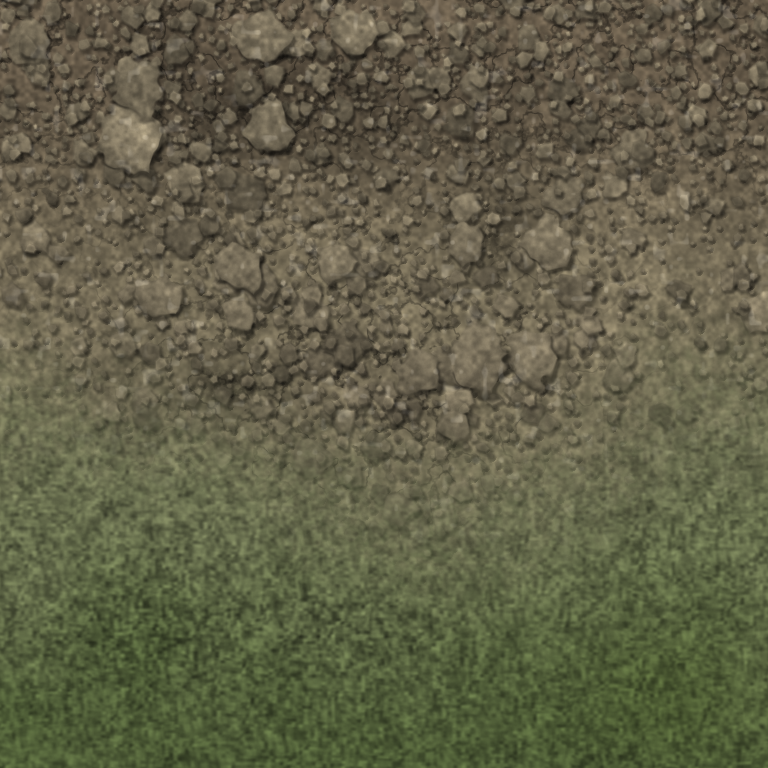
A three.js fragment shader for this texture:

```glsl
varying vec2 vUv;

float hash(vec2 p) {
  vec3 q = fract(vec3(p.xyx) * 0.1031);
  q += dot(q, q.yzx + 33.33);
  return fract((q.x + q.y) * q.z);
}

float noise(vec2 p) {
  vec2 i = floor(p), f = fract(p);
  f = f * f * (3.0 - 2.0 * f);
  return mix(mix(hash(i), hash(i + vec2(1, 0)), f.x),
             mix(hash(i + vec2(0, 1)), hash(i + vec2(1, 1)), f.x), f.y);
}

float fbm(vec2 p) {
  float sum = 0.0, amp = 0.5;
  for (int i = 0; i < 5; i++) {
    sum += amp * noise(p);
    p = mat2(1.6, 1.2, -1.2, 1.6) * p + 7.3;
    amp *= 0.5;
  }
  return sum;
}

float spot(vec2 p, vec2 centre, vec2 size) {
  vec2 q = (p - centre) / size;
  return exp(-dot(q, q));
}

// Irregular convex outline made of seven half planes
float outline(vec2 q, float radius, float seed) {
  float d = -1.0;
  for (int i = 0; i < 7; i++) {
    float k = float(i);
    float angle = (k + 0.7 * hash(vec2(seed, k))) * 0.898;
    float reach = radius * (0.68 + 0.42 * hash(vec2(k + 9.0, seed)));
    d = max(d, dot(q, vec2(cos(angle), sin(angle))) - reach);
  }
  return d;
}

// Stone with a cast shadow, a lit upper side and a worn surface
void addStone(inout vec3 col, vec2 p, vec2 centre, float radius, float seed, float tone, float opacity) {
  vec2 q = p - centre;
  if (dot(q, q) > 5.0 * radius * radius) return;
  q += radius * 0.3 * (vec2(noise(p * 75.0), noise(p * 75.0 + 31.0)) - 0.5);
  float shade = outline(q - vec2(0.002, -0.003) - radius * vec2(0.06, -0.1), radius, seed);
  col *= 1.0 - 0.45 * opacity * smoothstep(0.004, -0.002, shade);
  float d = outline(q, radius, seed);
  float light = 0.98 + 0.12 * dot(q, vec2(0.25, 0.8)) / radius;
  light += 0.5 * (fbm(p * 85.0 + seed) - 0.48);
  light -= 0.12 * smoothstep(-0.2 * radius, 0.0, d);
  vec3 body = vec3(0.475, 0.437, 0.357) * tone * light;
  col = mix(col, body, opacity * smoothstep(0.002, -0.002, d));
}

// One jittered grid of stones, thinned by a density field
void scatterStones(inout vec3 col, vec2 p, float scale, float amount) {
  vec2 cell = floor(p * scale);
  for (int y = -1; y <= 1; y++) {
    for (int x = -1; x <= 1; x++) {
      vec2 id = cell + vec2(x, y);
      float seed = hash(id + scale) * 91.0 + 3.0;
      vec2 jitter = vec2(hash(id + 17.0), hash(id + 53.0)) - 0.5;
      vec2 centre = (id + 0.5 + 0.7 * jitter) / scale;
      float density = amount * (0.35 + 0.65 * smoothstep(0.65, 0.85, centre.y)
        + 0.8 * spot(centre, vec2(0.45, 0.52), vec2(0.28, 0.24)));
      if (hash(id + 71.0) < density) {
        float radius = (0.19 + 0.21 * hash(id + 29.0)) / scale;
        float tone = 0.78 + 0.45 * hash(id + 83.0);
        addStone(col, p, centre, radius, seed, tone, 0.8);
      }
    }
  }
}

void main() {
  vec2 p = vUv;
  float broad = fbm(p * 6.0);
  float grain = fbm(p * 65.0);
  float fine = noise(p * 210.0);

  // Soil, darker along the top, broken by cracks and hollows
  vec3 col = mix(vec3(0.455, 0.42, 0.335), vec3(0.385, 0.34, 0.275), smoothstep(0.6, 0.92, p.y));
  col *= 0.58 + 0.34 * broad + 0.42 * grain + 0.14 * fine;
  float rubble = max(smoothstep(0.65, 0.9, p.y), spot(p, vec2(0.45, 0.52), vec2(0.32, 0.28)));
  col *= 1.0 - 0.35 * rubble * smoothstep(0.045, 0.0, abs(fbm(p * 26.0) - 0.47));
  float hollow = spot(p, vec2(0.31, 0.5), vec2(0.06, 0.03))
    + 0.8 * spot(p, vec2(0.36, 0.86), vec2(0.14, 0.06))
    + 0.7 * spot(p, vec2(0.64, 0.7), vec2(0.06, 0.06))
    + 0.6 * spot(p, vec2(0.2, 0.94), vec2(0.06, 0.05));
  col *= 1.0 - 0.6 * hollow * smoothstep(0.25, 0.65, grain);

  // Rubble from grit to cobbles
  scatterStones(col, p, 75.0, 0.55);
  scatterStones(col, p, 14.0, 0.42);
  scatterStones(col, p, 23.0, 0.58);
  scatterStones(col, p, 41.0, 0.5);

  // Largest stones: centre and radius
  vec3 cobbles[16] = vec3[16](
    vec3(0.163, 0.82, 0.045), vec3(0.35, 0.837, 0.034), vec3(0.313, 0.651, 0.034),
    vec3(0.434, 0.66, 0.025), vec3(0.309, 0.588, 0.021), vec3(0.69, 0.531, 0.036),
    vec3(0.622, 0.534, 0.042), vec3(0.547, 0.516, 0.034), vec3(0.606, 0.68, 0.027),
    vec3(0.208, 0.616, 0.034), vec3(0.462, 0.954, 0.032), vec3(0.345, 0.95, 0.036),
    vec3(0.182, 0.885, 0.04), vec3(0.716, 0.688, 0.034), vec3(0.592, 0.447, 0.023),
    vec3(0.518, 0.338, 0.022));
  for (int i = 0; i < 16; i++) {
    float seed = float(i) * 3.7 + 2.0;
    addStone(col, p, cobbles[i].xy, cobbles[i].z, seed, 0.98 + 0.14 * hash(vec2(seed)), 0.9);
  }
  col *= 1.0 + 0.3 * grain * spot(p, vec2(0.183, 0.825), vec2(0.02, 0.03));
  col *= 0.86 + 0.3 * noise(p * 170.0 + 5.0);
  col += 0.1 * smoothstep(0.72, 0.95, noise(p * 95.0 + 40.0));

  // Grass with short blades, mottled patches and a greener lower edge
  vec2 bend = vec2(noise(p * 45.0), noise(p * 45.0 + 19.0));
  float blades = 0.5 * noise(p * vec2(190.0, 120.0) + bend) + 0.5 * noise(p.yx * vec2(230.0, 160.0) - bend);
  vec3 grass = mix(vec3(0.295, 0.35, 0.205), vec3(0.4, 0.425, 0.3),
    smoothstep(0.0, 0.42, p.y + 0.25 * (broad - 0.5)));
  grass = mix(grass, vec3(0.295, 0.355, 0.185), 0.5 * spot(p, vec2(0.87, 0.1), vec2(0.14, 0.1)));
  float mottled = spot(p, vec2(0.2, 0.17), vec2(0.12, 0.07)) + spot(p, vec2(0.44, 0.17), vec2(0.09, 0.06));
  grass *= 1.0 + (0.75 + 0.25 * mottled) * (blades - 0.5) + 0.4 * (grain - 0.48) - 0.06 * mottled;

  // Ragged boundary dipping right of the middle
  float edge = 0.47 - 0.14 * spot(p, vec2(0.57, p.y), vec2(0.24, 1.0))
    + 0.04 * smoothstep(0.75, 0.95, p.x) + 0.16 * (broad - 0.48);
  float cover = smoothstep(edge + 0.16, edge - 0.2, p.y + 0.08 * (grain - 0.48));
  col = mix(col, grass, cover);
  gl_FragColor = vec4(col, 1.0);
}
```
